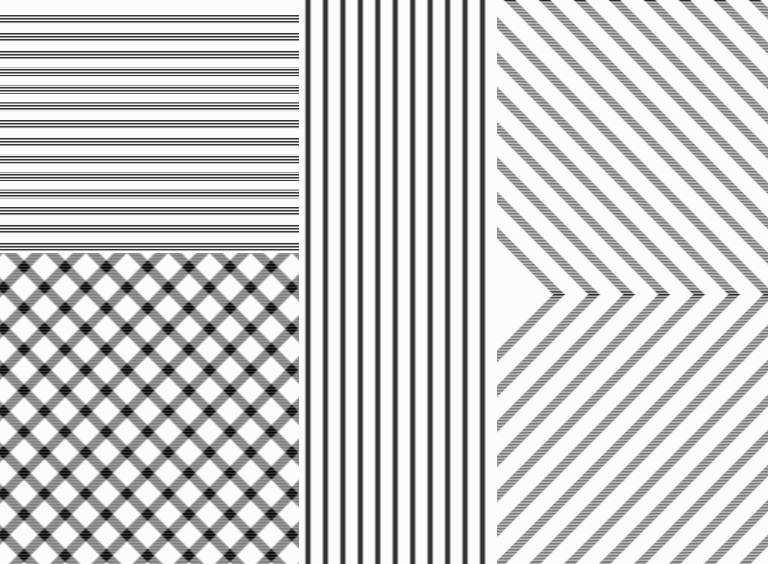
Write a WebGL 2 fragment shader that draws this pattern.

```glsl
#version 300 es
precision highp float;

uniform vec2 u_resolution;
out vec4 fragColor;

// Layout, in design units: the canvas is GRID_HEIGHT units tall, y runs down.
const float GRID_HEIGHT = 564.0;
const float LEFT_END = 299.0;
const float MIDDLE_START = 303.0;
const float MIDDLE_END = 488.0;
const float RIGHT_START = 497.0;
const float BARS_TOP = 10.0;
const float BARS_BOTTOM = 253.0;

// Stripe spacing, phase and half width.
const float STRIPE_PERIOD = 17.45;
const float BAR_PHASE = 19.5;
const float BAR_HALF = 4.4;
const float POST_PHASE = 308.0;
const float POST_HALF = 2.5;
const float LATTICE_PERIOD = 41.2;
const vec2 LATTICE_NODE = vec2(24.0, 267.0);
const float LATTICE_HALF = 6.6;
const float CHEVRON_PERIOD = 35.0;
const float CHEVRON_TIP = 559.0;
const float CHEVRON_AXIS = 294.5;
const float CHEVRON_HALF = 5.8;

// Tones.
const float PAPER = 0.99;
const float BAR_INK = 0.84;
const float POST_INK = 0.80;
const float LATTICE_INK = 0.47;
const float CHEVRON_INK = 0.52;
const float TIP_INK = 0.35;
const float SCAN_PERIOD = 3.0;
const float TAU = 6.28318;

// Distance to the nearest line of a repeated set.
float repeatDistance(float x, float period) {
    return abs(x - period * round(x / period));
}

float stroke(float distanceToLine, float halfWidth, float softness) {
    return 1.0 - smoothstep(halfWidth - softness, halfWidth + softness, distanceToLine);
}

float span(float x, float start, float end, float softness) {
    return smoothstep(start - softness, start + softness, x)
         * (1.0 - smoothstep(end - softness, end + softness, x));
}

// Fine interlace, faded out where pixels are too coarse to carry it.
float scanLines(float y, float pixel) {
    float wave = 0.5 + 0.5 * cos(TAU * (y / SCAN_PERIOD - 0.25));
    return mix(wave, 0.5, smoothstep(1.6, 2.4, pixel));
}

float horizontalBars(vec2 p, float scan, float pixel) {
    float d = repeatDistance(p.y - BAR_PHASE, STRIPE_PERIOD);
    return BAR_INK * scan * stroke(d, BAR_HALF, 0.5 * pixel);
}

float verticalPosts(vec2 p, float pixel) {
    float d = repeatDistance(p.x - POST_PHASE, STRIPE_PERIOD);
    return POST_INK * stroke(d, POST_HALF, max(1.6, pixel));
}

// Two diagonal sets whose ink adds up at the crossings.
float lattice(vec2 p, float scan, float pixel) {
    vec2 q = p - LATTICE_NODE;
    float soft = max(2.2, pixel);
    float falling = stroke(repeatDistance(q.x - q.y, LATTICE_PERIOD), LATTICE_HALF, soft);
    float rising = stroke(repeatDistance(q.x + q.y, LATTICE_PERIOD), LATTICE_HALF, soft);
    return LATTICE_INK * (falling + rising) * mix(0.82, 1.06, scan);
}

float chevrons(vec2 p, float scan, float pixel) {
    float fromAxis = abs(p.y - CHEVRON_AXIS);
    float s = p.x + fromAxis - CHEVRON_TIP;
    float band = stroke(repeatDistance(s, CHEVRON_PERIOD), CHEVRON_HALF, max(1.5, pixel));
    band *= step(-0.5 * CHEVRON_PERIOD, s);
    // Darker hatching at the tips and where bands meet the canvas border.
    float border = min(p.y, GRID_HEIGHT - p.y);
    float accent = max(stroke(fromAxis, 3.0, 1.2), stroke(border, 1.5, 0.8));
    return band * (CHEVRON_INK * mix(0.5, 1.0, scan) + TIP_INK * accent * scan);
}

void main() {
    float pixel = GRID_HEIGHT / u_resolution.y;
    vec2 p = gl_FragCoord.xy * pixel;
    p.y = GRID_HEIGHT - p.y;
    float edge = 0.5 * pixel;
    float scan = scanLines(p.y, pixel);

    // Panels
    float left = 1.0 - smoothstep(LEFT_END - edge, LEFT_END + edge, p.x);
    float upper = span(p.y, BARS_TOP, BARS_BOTTOM, edge);
    float lower = smoothstep(BARS_BOTTOM - edge, BARS_BOTTOM + edge, p.y);
    float middle = span(p.x, MIDDLE_START, MIDDLE_END, edge);
    float right = smoothstep(RIGHT_START - edge, RIGHT_START + edge, p.x);

    float ink = left * upper * horizontalBars(p, scan, pixel);
    ink += left * lower * lattice(p, scan, pixel);
    ink += middle * verticalPosts(p, pixel);
    ink += right * chevrons(p, scan, pixel);

    fragColor = vec4(vec3(PAPER - clamp(ink, 0.0, 0.95)), 1.0);
}
```
